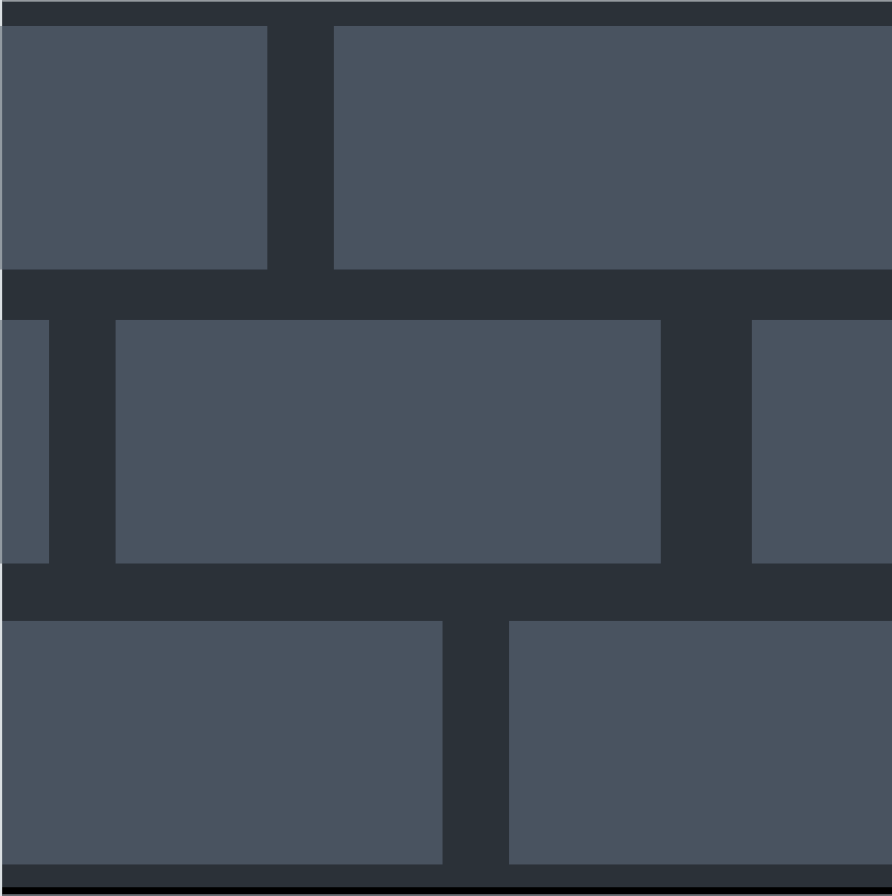
Write a Shadertoy shader that draws this pattern.

```glsl
// Flat slate bricks in three staggered courses, separated by wide dark mortar.
// Each course is a smoothed horizontal band cut by its own vertical joints;
// a black base line and thin pale rims at the top, left and foot finish the tile.

// Smoothed coverage of the interval from lo to hi, with edge softness aa.
float band(float v, float lo, float hi, float aa) {
    return clamp((v - lo) / aa + 0.5, 0.0, 1.0) * clamp((hi - v) / aa + 0.5, 0.0, 1.0);
}

void mainImage(out vec4 fragColor, in vec2 fragCoord) {
    vec2 uv = fragCoord / iResolution.xy;
    vec2 aa = 1.0 / iResolution.xy;

    // Per course, from the bottom up: lower edge and left edge of the main joint
    vec3 courseBase = vec3(0.0352, 0.3711, 0.6992);
    vec3 jointStart = vec3(0.4961, 0.0550, 0.2997);

    float brick = 0.0;
    for (int i = 0; i < 3; i++) {
        float course = band(uv.y, courseBase[i], courseBase[i] + 0.2718, aa.y);
        float joint = band(uv.x, jointStart[i], jointStart[i] + 0.0746, aa.x);
        // The middle course closes with a second, wider joint
        if (i == 1) joint = max(joint, band(uv.x, 0.7408, 0.8429, aa.x));
        brick = max(brick, course * (1.0 - joint));
    }

    vec3 color = mix(vec3(0.168, 0.192, 0.220), vec3(0.286, 0.324, 0.376), brick);

    // Black base line
    color = mix(color, vec3(0.0), band(uv.y, 0.0020, 0.0098, aa.y));

    // Pale rims; the two upper courses overlap the left one and dim it
    float overlap = brick * step(0.35, uv.y);
    float leftRim = band(uv.x, -1.0, 0.0024, aa.x) * mix(1.0, 0.5, overlap);
    float topRim = band(uv.y, 0.9981, 2.0, aa.y) * 0.6;
    float footRim = band(uv.y, -1.0, 0.0020, aa.y) * 0.35;
    float rim = max(leftRim, max(topRim, footRim));
    color = mix(color, vec3(0.86, 0.88, 0.89), rim);

    fragColor = vec4(color, 1.0);
}
```
